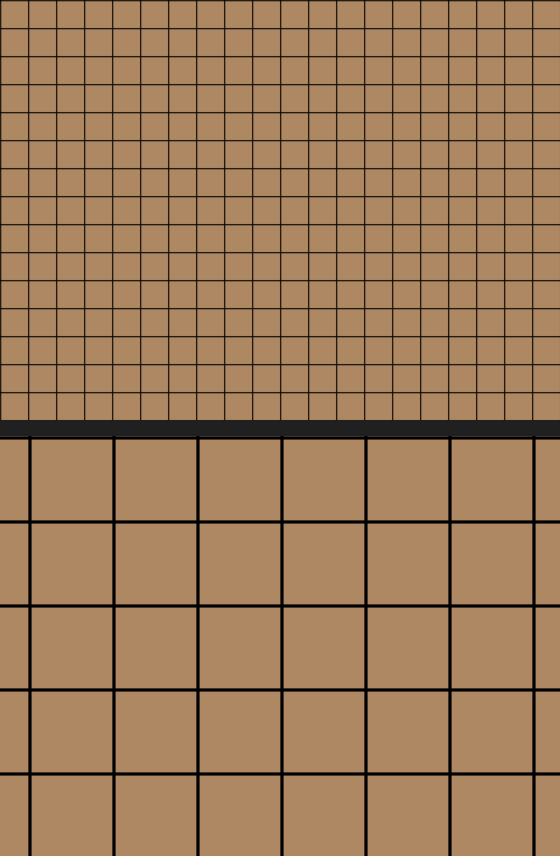
Top, the full canvas; bottom, a detail of the centre.
This pattern is drawn by a WebGL 2 fragment shader. Its source:

```glsl
#version 300 es
precision highp float;
// Plain tan sheet ruled with thin black lines into 20 by 15 square cells.
// Each axis is folded into one cell with fract; the distance to the line in
// that cell gives a smooth coverage, and both coverages darken the sheet.

uniform vec2 u_resolution;
out vec4 fragColor;

const vec2 CELLS = vec2(20.0, 15.0);
const vec3 TAN = vec3(0.682, 0.533, 0.386);
const vec3 BLACK = vec3(0.0);

// Measures in cell widths; the softness is in pixels
const float LINE_WIDTH = 0.039;
const float LINE_CENTRE = 0.0234;
const float EDGE_SOFTNESS = 1.29;

// Distance to the nearest line on each axis, wrapping from cell to cell
vec2 lineDistance(vec2 cellPos, float centre) {
    return abs(fract(cellPos - centre + 0.5) - 0.5);
}

// Share of a pixel covered by a line of the given width
vec2 lineCoverage(vec2 dist, float width, vec2 softness) {
    return clamp(0.5 + (0.5 * width - dist) / softness, 0.0, 1.0);
}

void main() {
    // Cells are counted from the top left corner
    vec2 uv = gl_FragCoord.xy / u_resolution;
    vec2 cellPos = vec2(uv.x, 1.0 - uv.y) * CELLS;
    vec2 softness = EDGE_SOFTNESS * CELLS / u_resolution;

    // Vertical and horizontal lines, joined where they cross
    vec2 dist = lineDistance(cellPos, LINE_CENTRE);
    vec2 cover = lineCoverage(dist, LINE_WIDTH, softness);
    float ink = 1.0 - (1.0 - cover.x) * (1.0 - cover.y);

    fragColor = vec4(mix(TAN, BLACK, ink), 1.0);
}
```
